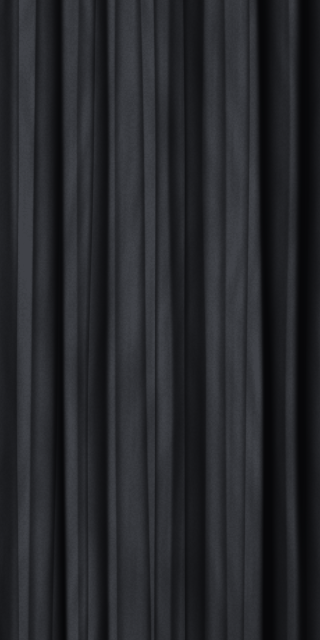
A Shadertoy shader for this texture:

```glsl
// Black cloth curtain hanging in soft, irregular vertical folds.
#define FOLDS 7
#define CREASES 15
#define FOLD_WIDTH 0.037
#define CREASE_WIDTH 0.009
#define DRIFT 0.06
#define STREAKS 0.2
#define WRINKLES 0.13
#define GRAIN 0.13
#define SHADOW vec3(0.026, 0.027, 0.034)
#define SHEEN vec3(0.222, 0.230, 0.250)

float hash(vec2 p) {
    vec3 q = fract(vec3(p.xyx) * 0.1031);
    q += dot(q, q.yzx + 33.33);
    return fract((q.x + q.y) * q.z);
}

float noise(vec2 p) {
    vec2 i = floor(p), f = fract(p);
    f = f * f * (3.0 - 2.0 * f);
    return mix(mix(hash(i), hash(i + vec2(1, 0)), f.x),
               mix(hash(i + vec2(0, 1)), hash(i + vec2(1, 1)), f.x), f.y);
}

// Valley with a steep flank on one side and a gentle one on the other.
float valley(float d, float width, float skew) {
    float w = width * (1.0 + skew * tanh(d / width * 3.0));
    return exp(-pow(abs(d) / w, 1.8));
}

// Light left beside the darkest valley of one scale, spread with jitter.
float pleats(vec2 uv, int count, float width, float depth, float seed) {
    float shade = 0.0;
    for (int i = 0; i < count; i++) {
        float id = float(i) + seed;
        float jitter = hash(vec2(id, 1.0)) - 0.5;
        float centre = (float(i) + 0.5 + 0.6 * jitter) / float(count);
        centre += DRIFT * (hash(vec2(id, 2.0)) - 0.5) * (1.0 - uv.y);
        centre += 0.3 * DRIFT * (noise(vec2(id * 7.3, uv.y * 2.6)) - 0.5);
        float breadth = width * mix(0.6, 1.4, hash(vec2(id, 3.0)));
        breadth *= mix(0.7, 1.3, noise(vec2(id * 5.1, uv.y * 2.5)));
        float skew = (hash(vec2(id, 4.0)) < 0.5 ? -1.0 : 1.0) * 0.55;
        float dark = depth * mix(0.6, 1.0, hash(vec2(id, 5.0)));
        dark *= mix(0.75, 1.0, noise(vec2(id * 3.7, uv.y * 3.0)));
        shade = max(shade, dark * valley(uv.x - centre, breadth, skew));
    }
    return 1.0 - min(shade, 1.0);
}

void mainImage(out vec4 fragColor, in vec2 fragCoord) {
    vec2 uv = fragCoord / iResolution.xy;

    // Deep folds, with narrow creases between them.
    float light = pleats(uv, FOLDS, FOLD_WIDTH, 1.2, 23.0);
    light *= pleats(uv, CREASES, CREASE_WIDTH, 0.65, 71.0);

    // Long vertical streaks, broad and hair-thin.
    float streak = noise(vec2(uv.x * 34.0 + uv.y * 1.5, uv.y * 3.0)) - 0.5;
    float hair = noise(vec2(uv.x * 105.0 - uv.y * 3.0, uv.y * 9.0)) - 0.5;
    light *= 1.0 + STREAKS * (streak + 0.5 * hair);

    // Faint slanted wrinkles, in patches.
    float patches = smoothstep(0.35, 0.7, noise(uv * vec2(6.0, 5.0) + 9.0));
    float rise = noise(vec2(uv.x * 42.0 - uv.y * 16.0, uv.y * 12.0)) - 0.5;
    float fall = noise(vec2(uv.x * 36.0 + uv.y * 12.0, uv.y * 10.0)) - 0.5;
    light *= 1.0 + 2.0 * WRINKLES * mix(fall, rise, patches);
    light *= 0.88 + 0.2 * noise(vec2(uv.x * 4.0, uv.y * 2.0 + 5.0));

    // Fine weave.
    float weave = noise(uv * vec2(230.0, 460.0)) - 0.5;
    light *= 1.0 + GRAIN * weave;

    vec3 cloth = mix(SHADOW, SHEEN, clamp(light, 0.0, 1.15));
    fragColor = vec4(cloth, 1.0);
}
```
